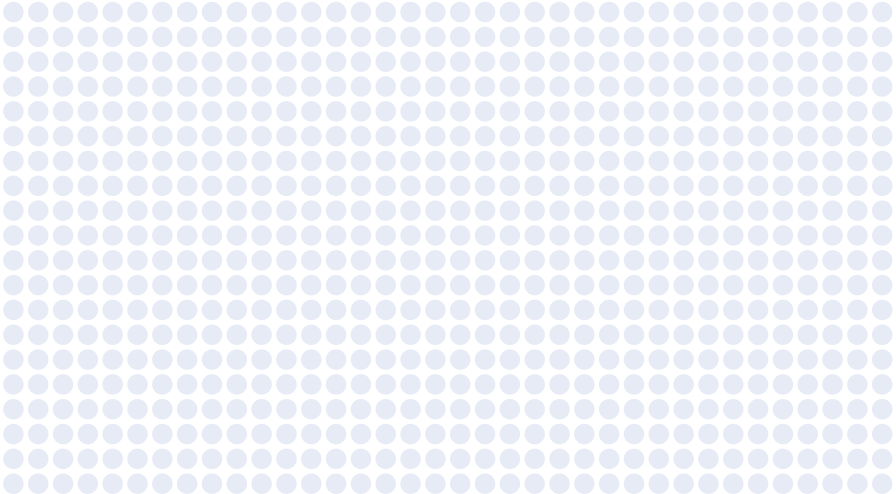
Write a WebGL 1 fragment shader that draws this pattern.

```glsl
precision highp float;
// Draws a square grid of pale blue dots on white, 36 across and 20 down.

uniform vec2 u_resolution;

// Lengths are fractions of the canvas height.
const float PITCH = 0.05025;
const float DOT_RADIUS = 0.0207;
const vec2 FIRST_DOT = vec2(0.0271, 0.0244); // from the top left corner
const vec2 DOT_COUNT = vec2(36.0, 20.0);
const vec3 DOT_COLOR = vec3(0.906, 0.922, 0.962);
const vec3 PAPER_COLOR = vec3(1.0);

// Signed distance to the nearest dot of the grid
float dotGridDistance(vec2 p) {
  vec2 cell = floor((p - FIRST_DOT) / PITCH + 0.5);
  cell = clamp(cell, vec2(0.0), DOT_COUNT - 1.0);
  return length(p - FIRST_DOT - cell * PITCH) - DOT_RADIUS;
}

void main() {
  // Height-based coordinates, measured down from the top left
  float pixel = 1.0 / u_resolution.y;
  vec2 p = vec2(gl_FragCoord.x, u_resolution.y - gl_FragCoord.y) * pixel;

  // One-pixel smooth edge
  float coverage = clamp(0.5 - dotGridDistance(p) / pixel, 0.0, 1.0);
  gl_FragColor = vec4(mix(PAPER_COLOR, DOT_COLOR, coverage), 1.0);
}
```
